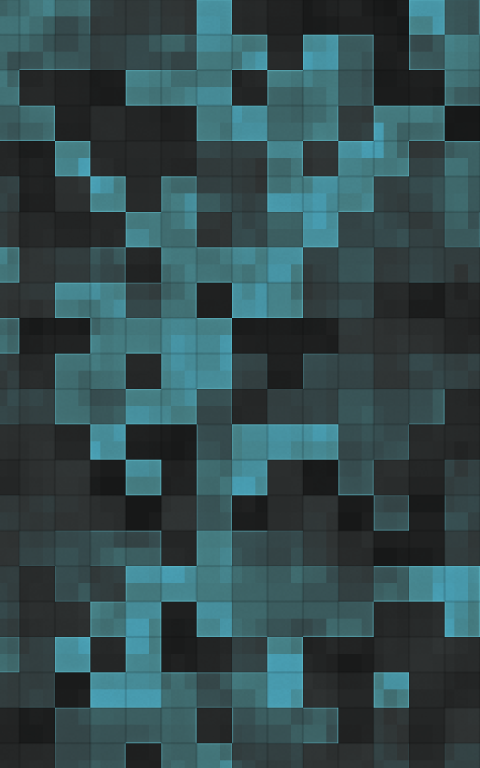
Reproduce this pattern procedurally as a WebGL 2 fragment shader.

```glsl
#version 300 es
precision highp float;
// Mosaic of square tiles running from charcoal through teal to bright cyan.
// Tiles borrow their tone from larger blocks, so they merge into irregular shapes;
// shifted translucent tiles subdivide them and lit rims mark the tone steps.

#define TILES_ACROSS 13.55
#define GRID_SHIFT vec2(0.45, 0.30)
#define TONE_JITTER 0.14
#define OVERLAY 0.20
#define LINE_WIDTH 0.030
#define RIM_LIGHT 0.50
#define RIM_GLOW 0.035
#define SEAM_SHADE 0.13
#define GRAIN 0.012
#define SUBSAMPLES 3

uniform vec2 u_resolution;
out vec4 fragColor;

const vec3 RIM_COLOUR = vec3(0.36, 0.72, 0.78);

const vec3 RAMP[7] = vec3[7](
    vec3(0.09, 0.095, 0.095), vec3(0.125, 0.13, 0.13), vec3(0.185, 0.20, 0.20),
    vec3(0.21, 0.29, 0.30), vec3(0.24, 0.39, 0.40), vec3(0.27, 0.49, 0.51),
    vec3(0.28, 0.61, 0.69));
const float STOPS[7] = float[7](0.0, 0.07, 0.28, 0.53, 0.71, 0.88, 1.04);

float hash(vec2 p) {
    return fract(sin(dot(p, vec2(127.1, 311.7))) * 43758.5453);
}

// Colour ramp from charcoal to cyan
vec3 toneColour(float tone) {
    vec3 colour = RAMP[0];
    for (int i = 1; i < 7; i++) {
        float t = (tone - STOPS[i - 1]) / (STOPS[i] - STOPS[i - 1]);
        colour = mix(colour, RAMP[i], clamp(t, 0.0, 1.0));
    }
    return colour;
}

// Tone of one tile: shared with one of two block grids, or its own
float tileTone(vec2 id) {
    float choice = hash(id + 41.0);
    float own = hash(id + 7.0);
    float tone = own;
    if (choice < 0.48) tone = hash(floor(id / 2.0) + 83.0);
    else if (choice < 0.84) tone = hash(floor((id + 1.0) / 2.0) + 131.0);
    return clamp(tone + (own - 0.5) * TONE_JITTER, 0.03, 0.97);
}

// Signed tone change from a grid of shifted translucent tiles
float overlayTone(vec2 p, vec2 size, vec2 shift, float seed) {
    vec2 id = floor(p / size + shift);
    float present = step(0.3, hash(id + seed + 19.0));
    return present * (hash(id + seed) - 0.5) * OVERLAY;
}

vec3 mosaic(vec2 p) {
    vec2 id = floor(p);
    vec2 local = p - id - 0.5;
    float base = tileTone(id);

    // Overlays show mainly on the teal tiles
    float overlay = overlayTone(p, vec2(1.0), vec2(0.34, 0.48), 211.0)
                  + overlayTone(p, vec2(2.0, 1.0), vec2(0.36, 0.48), 307.0);
    float tone = base + overlay * mix(0.35, 1.0, smoothstep(0.2, 0.55, base));
    vec3 colour = toneColour(tone);

    // Fine mottling
    colour *= 1.0 + (hash(floor(p * 18.0)) - 0.5) * 2.0 * GRAIN;

    // Seams, with a lit rim on the lighter side of each step
    vec2 side = vec2(1.0, 0.0);
    for (int i = 0; i < 4; i++) {
        float edge = 0.5 - dot(local, side);
        float line = 1.0 - smoothstep(LINE_WIDTH * 0.6, LINE_WIDTH * 1.4, edge);
        float rise = base - tileTone(id + side);
        float lit = smoothstep(0.08, 0.5, rise) * smoothstep(0.3, 0.6, base);
        colour *= 1.0 - line * SEAM_SHADE * (1.0 - lit);
        colour = mix(colour, RIM_COLOUR, lit * line * RIM_LIGHT);
        colour += RIM_COLOUR * lit * RIM_GLOW * exp(-edge * 9.0);
        side = vec2(-side.y, side.x);
    }
    return colour;
}

void main() {
    // Average subsamples to smooth every edge
    vec3 sum = vec3(0.0);
    for (int y = 0; y < SUBSAMPLES; y++) {
        for (int x = 0; x < SUBSAMPLES; x++) {
            vec2 jitter = (vec2(x, y) + 0.5) / float(SUBSAMPLES) - 0.5;
            vec2 position = (gl_FragCoord.xy + jitter) / u_resolution.x;
            sum += mosaic(position * TILES_ACROSS + GRID_SHIFT);
        }
    }
    fragColor = vec4(sum / float(SUBSAMPLES * SUBSAMPLES), 1.0);
}
```
